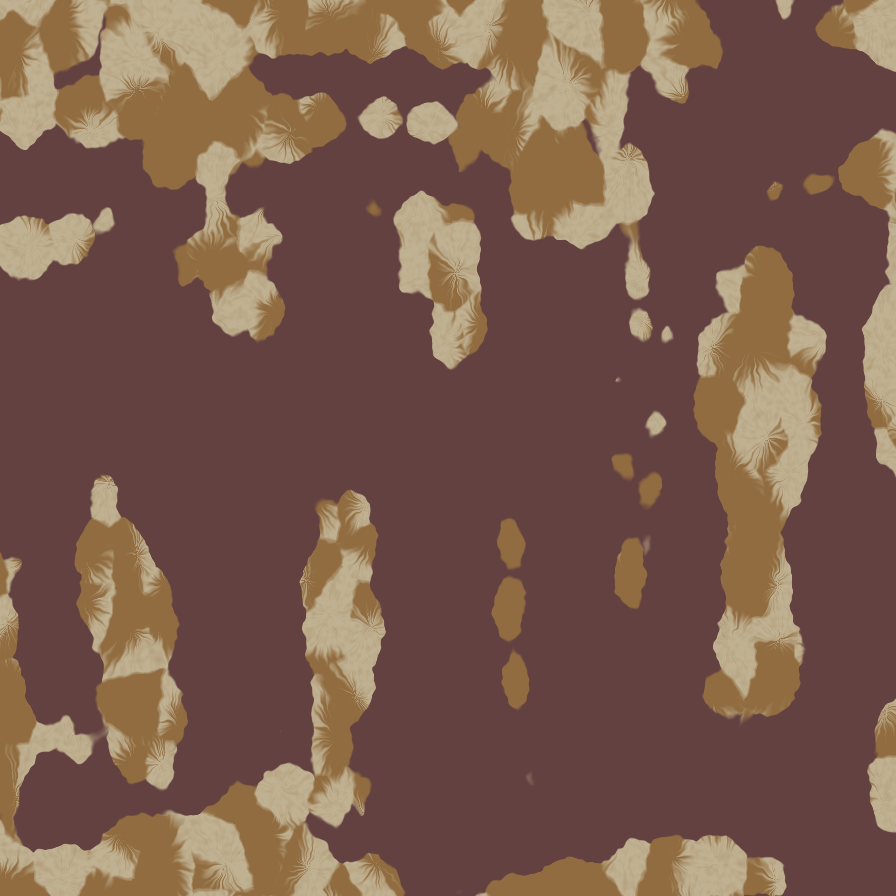
A three.js fragment shader for this pattern:

```glsl
// Weathered paint: ragged ochre islands on flat maroon, upright in the middle and
// lying flat near top and bottom. Stretched gradient noise places the islands,
// Voronoi lumps pinch their outlines, and radial streaks fray the pale patches.
varying vec2 vUv;

const vec3 MAROON = vec3(0.388, 0.253, 0.250);
const vec3 OCHRE = vec3(0.570, 0.425, 0.250);
const vec3 BONE = vec3(0.750, 0.693, 0.570);

vec2 hash2(vec2 p) {
  vec2 q = vec2(dot(p, vec2(127.1, 311.7)), dot(p, vec2(269.5, 183.3)));
  return fract(sin(q) * 43758.55);
}

vec2 randomDir(vec2 cell) {
  float a = 6.2832 * hash2(cell).x;
  return vec2(cos(a), sin(a));
}

// Gradient noise, roughly -0.7 to 0.7
float gnoise(vec2 p) {
  vec2 i = floor(p), f = fract(p);
  vec2 u = f * f * f * (f * (f * 6.0 - 15.0) + 10.0);
  vec2 e = vec2(1.0, 0.0);
  float low = mix(dot(randomDir(i), f), dot(randomDir(i + e), f - e), u.x);
  float high = mix(dot(randomDir(i + e.yx), f - e.yx), dot(randomDir(i + 1.0), f - 1.0), u.x);
  return mix(low, high, u.y);
}

vec2 noise2(vec2 p) {
  return vec2(gnoise(p), gnoise(p + vec2(37.2, 11.8)));
}

// Nearest and second nearest lump: offset from its centre (xy) and cell id (zw)
void voronoi(vec2 p, out vec4 first, out vec4 second) {
  vec2 base = floor(p);
  float d1 = 9.0, d2 = 9.0;
  first = second = vec4(0.0);
  for (int y = -1; y <= 1; y++) {
    for (int x = -1; x <= 1; x++) {
      vec2 id = base + vec2(float(x), float(y));
      vec2 off = p - id - 0.1 - 0.8 * hash2(id);
      float d = length(off);
      if (d < d1) {
        d2 = d1; second = first;
        d1 = d; first = vec4(off, id);
      } else if (d < d2) {
        d2 = d; second = vec4(off, id);
      }
    }
  }
}

// Extra cover along the canvas border, heaviest at the top
float borderBias(vec2 p) {
  float top = 1.0 - smoothstep(0.03, 0.10, 1.0 - p.y);
  float rest = 1.0 - smoothstep(0.0, 0.07, min(min(p.x, 1.0 - p.x), p.y));
  return 0.42 * top + 0.24 * rest;
}

// Positive inside the islands
float islandField(vec2 p, float lumpDistance) {
  vec2 q = p + 0.025 * noise2(p * 5.0);
  float upright = gnoise(q * vec2(8.5, 2.8) + vec2(3.3, 7.1));
  float flatLying = gnoise(q * vec2(3.2, 8.0) + vec2(21.7, 5.4));
  float turn = smoothstep(0.24, 0.36, abs(p.y - 0.47) + 0.12 * gnoise(p * 4.0 + 9.0));
  return mix(upright, flatLying, turn) + borderBias(p) - 0.32 * lumpDistance;
}

// Pale cover of one lump: one-sided, frayed by streaks fanning from its centre
float paleCover(vec2 p, vec4 lump) {
  vec2 id = lump.zw;
  float r = length(lump.xy);
  vec2 fan = lump.xy / max(r, 0.001);
  float streak = gnoise(fan * (6.0 + r) + id * 3.7);
  float side = dot(lump.xy, randomDir(id + 50.0));
  float level = 1.1 * (hash2(id + 17.0).y - 0.5) + 0.5 * gnoise(p * 8.0 + 30.0);
  float cover = smoothstep(-0.06, 0.20, level + 0.9 * side + 0.28 * streak);
  float wear = 0.30 * abs(streak) + 0.22 * abs(gnoise(p * 55.0)) + 0.16 * gnoise(p * 150.0);
  return cover * clamp(1.05 - wear, 0.0, 1.0);
}

void main() {
  vec2 p = vUv;
  vec2 rough = p + 0.006 * noise2(p * 45.0) + 0.003 * noise2(p * 110.0);

  vec4 first, second;
  voronoi(rough * vec2(18.0, 12.0), first, second);
  float d1 = length(first.xy), d2 = length(second.xy);

  // Smoothed seam between neighbouring lumps
  float seam = 0.5 + 0.5 * smoothstep(0.0, 0.05, d2 - d1);
  float pale = mix(paleCover(p, second), paleCover(p, first), seam);
  vec3 paint = mix(OCHRE, BONE, pale);

  float island = smoothstep(-0.010, 0.010, islandField(rough, d1));
  gl_FragColor = vec4(mix(MAROON, paint, island), 1.0);
}
```
